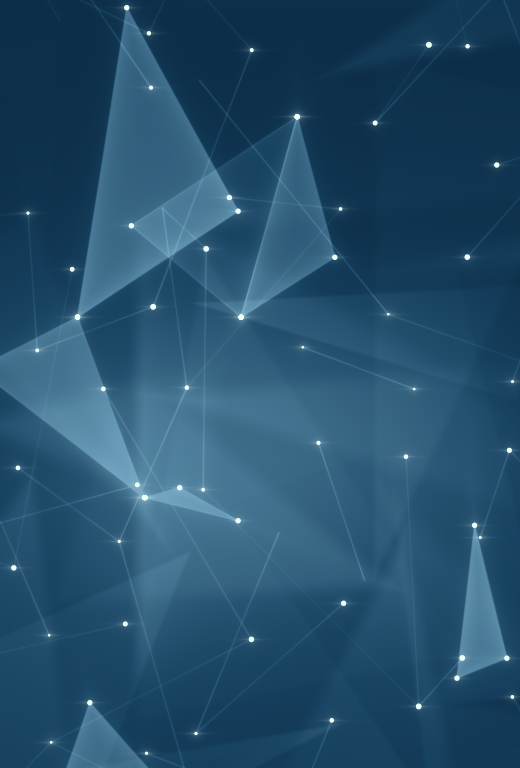
Give the GLSL for this background, as a Shadertoy shader.

```glsl
#define DEEP vec3(0.02, 0.12, 0.21)
#define MIDDLE vec3(0.09, 0.26, 0.38)
#define PALE vec3(0.39, 0.59, 0.70)
#define SPARK vec3(0.93, 1.0, 0.98)
#define CELL 0.115
#define NODE_SHARE 0.74
#define NODE_RADIUS 0.0036
#define LINE_WIDTH 0.0011
#define LINE_GAIN 0.75
#define VEILS 24
#define VEIL_GAIN 0.55

float hash(vec2 p) {
    return fract(sin(dot(p, vec2(127.1, 311.7))) * 43758.5453);
}

vec2 hash2(vec2 p) {
    return vec2(hash(p), hash(p + 19.7));
}

float cross2(vec2 a, vec2 b) {
    return a.x * b.y - a.y * b.x;
}

// Depth inside a triangle, negative outside
float triangleDepth(vec2 p, vec2 a, vec2 b, vec2 c) {
    float side = sign(cross2(b - a, c - a));
    float ab = cross2(normalize(b - a), p - a);
    float bc = cross2(normalize(c - b), p - b);
    float ca = cross2(normalize(a - c), p - c);
    return min(side * ab, min(side * bc, side * ca));
}

// Thin strand, brightest near its ends
float strand(vec2 p, vec2 a, vec2 b) {
    vec2 ab = b - a;
    float t = clamp(dot(p - a, ab) / max(dot(ab, ab), 1e-6), 0.0, 1.0);
    float width = max(LINE_WIDTH, 0.6 / iResolution.y);
    float d = length(p - a - ab * t) / width;
    float taper = mix(0.55, 1.0, abs(2.0 * t - 1.0));
    return taper * (exp(-d * d) + 0.12 * exp(-0.25 * d));
}

// Bright dot with a small halo and a sideways flare
float dotLight(vec2 p, vec2 centre, float radius) {
    vec2 q = p - centre;
    float pixel = 0.7 / iResolution.y;
    float core = 1.0 - smoothstep(radius - pixel, radius + pixel, length(q));
    float flare = exp(-abs(q.x) * 110.0 - abs(q.y) * 750.0);
    return max(core, 0.3 * flare + 0.2 * exp(-length(q) * 220.0));
}

// Glassy triangle: x is tone, y is the light of its corners
vec2 shard(vec2 p, vec2 a, vec2 b, vec2 c, float gain) {
    float depth = triangleDepth(p, a, b, c);
    float body = smoothstep(-0.002, 0.002, depth);
    float rim = exp(-max(depth, 0.0) * 60.0);
    float tone = gain * body * (0.8 + 0.35 * rim);
    tone += 0.18 * gain * exp(-max(-depth, 0.0) * 70.0) * (1.0 - body);
    tone += 0.5 * (strand(p, a, b) + strand(p, b, c) + strand(p, c, a));
    float corners = max(dotLight(p, a, NODE_RADIUS),
        max(dotLight(p, b, NODE_RADIUS), dotLight(p, c, NODE_RADIUS)));
    return vec2(tone, corners);
}

// Soft overlapping sheets, some lighter and some darker
float veils(vec2 p) {
    float tone = 0.0;
    for (int i = 0; i < VEILS; i++) {
        vec2 seed = vec2(float(i) * 1.37, 4.1);
        vec2 a = hash2(seed) * vec2(0.8, 1.1) - 0.05;
        float angle = 6.2832 * hash(seed + 2.3);
        float spread = 0.25 + 0.6 * hash(seed + 5.9);
        float reach = 0.3 + 0.4 * hash(seed + 8.4);
        vec2 b = a + reach * vec2(cos(angle), sin(angle));
        vec2 c = a + reach * vec2(cos(angle + spread), sin(angle + spread));
        float soft = mix(0.002, 0.025, hash(seed + 11.2));
        float body = smoothstep(-soft, soft, triangleDepth(p, a, b, c));
        float fade = mix(1.0, 0.25, min(length(p - a) / reach, 1.0));
        tone += body * fade * mix(-0.7, 1.0, hash(seed + 14.6));
    }
    return VEIL_GAIN * tone;
}

vec2 nodeAt(vec2 cell) {
    return (cell + 0.1 + 0.8 * hash2(cell + 3.3)) * CELL;
}

// Scattered nodes tied to others nearby
vec2 network(vec2 p) {
    vec2 light = vec2(0.0);
    for (int y = -1; y < 10; y++)
    for (int x = -1; x < 7; x++) {
        vec2 cell = vec2(x, y);
        if (hash(cell + 7.7) > NODE_SHARE) continue;
        vec2 here = nodeAt(cell);
        float size = NODE_RADIUS * mix(0.5, 1.1, hash(cell + 9.1));
        light.y = max(light.y, dotLight(p, here, size));
        vec2 hop = floor(hash2(cell + 21.0) * vec2(5.0, 7.0)) - vec2(2.0, 3.0);
        float strength = mix(0.25, 1.0, hash(cell + 31.0));
        light.x += LINE_GAIN * strength * strand(p, here, nodeAt(cell + hop));
    }
    return light;
}

void mainImage(out vec4 fragColor, in vec2 fragCoord) {
    vec2 p = fragCoord / iResolution.y;

    // Central glow, dim top and a soft upright beam
    vec2 g = (p - vec2(0.34, 0.41)) / vec2(0.32, 0.22);
    float tone = 0.42 + 1.1 * exp(-dot(g, g)) + 0.3 * (1.0 - smoothstep(0.2, 1.0, p.y));
    float beam = smoothstep(0.165, 0.19, p.x) * exp(-max(p.x - 0.19, 0.0) * 14.0);
    tone += 0.55 * beam * smoothstep(0.0, 0.25, p.y) * (1.0 - smoothstep(0.45, 0.8, p.y));
    tone = max(tone + veils(p), 0.0);

    // Large foreground shards
    vec2 light = network(p);
    light += shard(p, vec2(0.165, 0.99), vec2(0.31, 0.725), vec2(0.101, 0.587), 1.45);
    light += shard(p, vec2(0.387, 0.848), vec2(0.436, 0.665), vec2(0.314, 0.587), 1.25);
    light += shard(p, vec2(0.171, 0.706), vec2(0.314, 0.587), vec2(0.387, 0.848), 0.5);
    light += shard(p, vec2(-0.03, 0.52), vec2(0.101, 0.587), vec2(0.188, 0.352), 1.0);
    light += shard(p, vec2(0.189, 0.352), vec2(0.234, 0.365), vec2(0.31, 0.322), 0.8);
    light += shard(p, vec2(0.618, 0.316), vec2(0.66, 0.143), vec2(0.595, 0.117), 1.5);
    light += shard(p, vec2(0.117, 0.085), vec2(0.21, -0.02), vec2(0.08, -0.02), 1.3);
    tone += light.x;

    // Tone to colour, then the sparks
    vec3 color = mix(DEEP, MIDDLE, min(tone, 1.0));
    color = mix(color, PALE, clamp((tone - 1.0) * 0.5, 0.0, 1.15));
    color = mix(color, SPARK, clamp(light.y, 0.0, 1.0));
    fragColor = vec4(color, 1.0);
}
```
